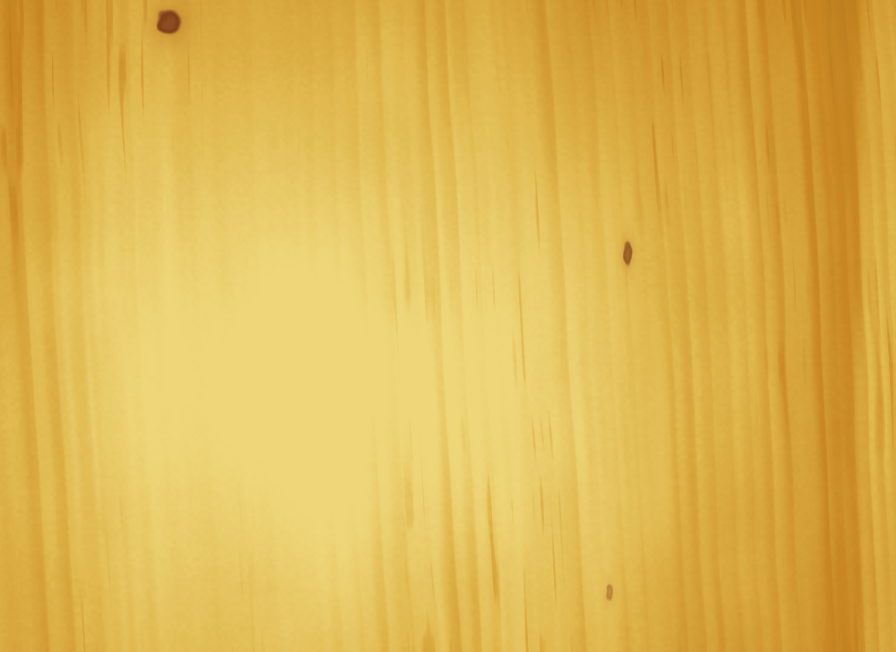
Reproduce this texture procedurally as a WebGL 1 fragment shader.

```glsl
precision highp float;

uniform vec2 u_resolution;

#define GLOW_CENTRE vec2(0.36, 0.42)
#define GLOW_FALLOFF vec2(1.18, 1.08)
#define GRAIN_LEAN 0.045
#define GRAIN_WANDER 0.035
#define RING_STRENGTH 0.21
#define STREAK_STRENGTH 0.17
#define FIBRE_STRENGTH 0.09
#define PORE_STRENGTH 0.20
#define SPECKLE_STRENGTH 0.045

const vec3 PALE_GOLD = vec3(0.935, 0.840, 0.475);
const vec3 HONEY = vec3(0.872, 0.712, 0.292);
const vec3 AMBER = vec3(0.785, 0.530, 0.135);
const vec3 KNOT_BROWN = vec3(0.46, 0.20, 0.09);
const vec3 KNOT_HALO = vec3(0.76, 0.47, 0.14);

float hash(vec2 p) {
  return fract(sin(dot(p, vec2(127.1, 311.7))) * 43758.5453);
}

float noise(vec2 p) {
  vec2 cell = floor(p);
  vec2 f = fract(p);
  f = f * f * (3.0 - 2.0 * f);
  float low = mix(hash(cell), hash(cell + vec2(1.0, 0.0)), f.x);
  float high = mix(hash(cell + vec2(0.0, 1.0)), hash(cell + 1.0), f.x);
  return mix(low, high, f.y);
}

// Shade from pale (0) to dark (1): central glow, dim left edge, right-hand bands
float boardShade(vec2 uv) {
  float shade = length((uv - GLOW_CENTRE) * GLOW_FALLOFF);
  shade += 0.16 * (1.0 - smoothstep(0.0, 0.13, uv.x));
  float band = (uv.x - 0.938) / 0.025;
  shade += 0.15 * exp(-band * band);
  float sapwood = smoothstep(0.955, 0.972, uv.x + 0.012 * noise(vec2(3.0, uv.y * 5.0)));
  return shade - 0.22 * sapwood;
}

// Growth rings: a slow rise to a dark line, then a quick fall
float rings(float across, float along) {
  float phase = 18.0 * across + 8.0 * across * across + 1.6 * noise(vec2(across * 7.0, 0.5));
  float f = fract(phase);
  float line = smoothstep(0.1, 0.8, f) * (1.0 - smoothstep(0.84, 1.0, f));
  float strength = hash(vec2(floor(phase), 4.0));
  float fade = 0.55 + 0.6 * noise(vec2(floor(phase) * 3.7, along * 2.5));
  return line * strength * fade;
}

// Short dark dashes along the grain
float pores(float across, float along) {
  float dash = noise(vec2(across * 150.0, along * 9.0));
  float patches = noise(vec2(across * 15.0, along * 2.2 + 8.0));
  return smoothstep(0.70, 0.95, dash) * smoothstep(0.45, 0.80, patches);
}

vec3 addKnot(vec3 wood, vec2 p, vec2 centre, vec2 radius, float depth) {
  vec2 q = (p - centre) / radius;
  float d = length(q) + 0.35 * (noise(q * 1.7 + centre * 40.0) - 0.5);
  wood = mix(wood, KNOT_HALO, 0.65 * depth * exp(-0.45 * d * d));
  float core = 1.0 - smoothstep(0.65, 1.1, d);
  float heart = 0.8 + 0.2 * smoothstep(0.2, 0.8, d);
  return mix(wood, KNOT_BROWN, core * heart * depth);
}

void main() {
  vec2 uv = gl_FragCoord.xy / u_resolution;
  vec2 p = gl_FragCoord.xy / u_resolution.y;

  // Grain coordinate, leaning and wandering gently
  float wander = noise(vec2(p.x * 2.5, p.y * 1.6)) + 0.15 * noise(vec2(p.x * 9.0, p.y * 7.0));
  float across = p.x + GRAIN_LEAN * p.y + GRAIN_WANDER * wander;

  // The board is smoothest left of centre
  float quiet = smoothstep(0.16, 0.24, uv.x) * (1.0 - smoothstep(0.32, 0.50, uv.x));
  float figure = 1.0 - 0.75 * quiet;

  float shade = boardShade(uv) - 0.055;
  shade += RING_STRENGTH * figure * rings(across, p.y);
  shade += STREAK_STRENGTH * (noise(vec2(across * 11.0, p.y * 0.7)) - 0.5);
  shade += FIBRE_STRENGTH * figure * (noise(vec2(across * 95.0, p.y * 3.0)) - 0.5);
  shade += PORE_STRENGTH * figure * pores(across, p.y);
  shade += 0.07 * (noise(p * vec2(14.0, 9.0)) - 0.5);

  // Fine surface speckle
  shade += SPECKLE_STRENGTH * (noise(p * 190.0) - 0.5);

  vec3 wood = mix(PALE_GOLD, HONEY, smoothstep(0.0, 1.0, clamp((shade - 0.08) / 0.46, 0.0, 1.0)));
  wood = mix(wood, AMBER, clamp((shade - 0.46) / 0.44, 0.0, 1.0));
  wood *= 1.0 - 0.25 * clamp(shade - 0.92, 0.0, 0.6);

  // Knots and flecks
  wood = addKnot(wood, p, vec2(0.259, 0.965), vec2(0.019, 0.021), 0.9);
  wood = addKnot(wood, p, vec2(0.963, 0.610), vec2(0.007, 0.019), 0.65);
  wood = addKnot(wood, p, vec2(0.935, 0.090), vec2(0.006, 0.014), 0.35);

  gl_FragColor = vec4(wood, 1.0);
}
```
